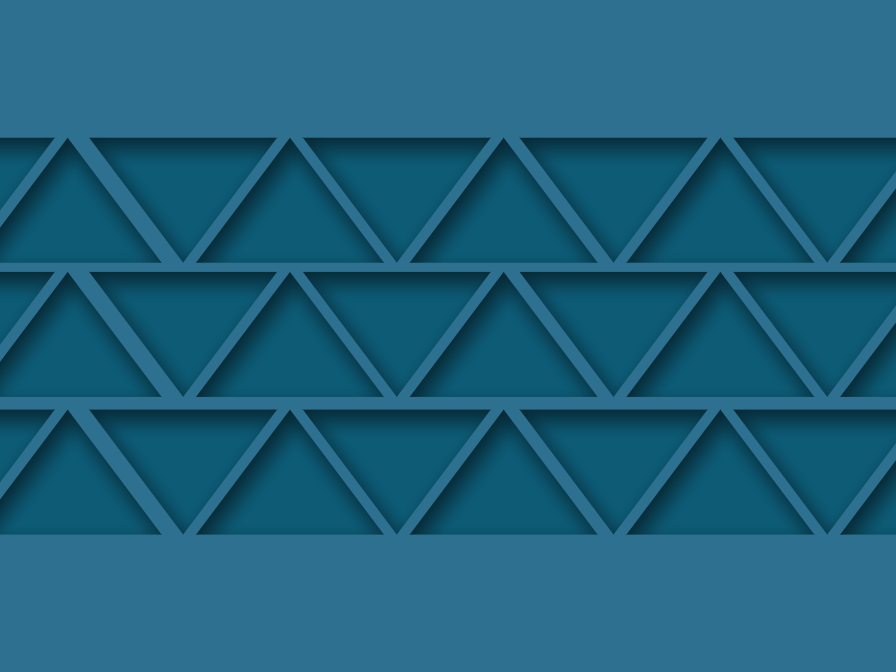
A Shadertoy shader for this background:

```glsl
// Three bands of alternating up and down triangles cut into a flat blue sheet.
// Each cut-out is a three-sided distance function; its inner shadow is the same
// shape, shifted away from an upper-left light and softened.

const vec3 SHEET = vec3(0.180, 0.440, 0.563);
const vec3 FLOOR = vec3(0.050, 0.355, 0.460);

const vec2 TRI_SIZE = vec2(0.1398, 0.1860);        // half base, height
const vec2 SHADOW_SHIFT = vec2(0.0087, -0.0150);
const float SHADOW_BLUR = 0.0315;
const float SHADOW_STRENGTH = 0.60;
const int ROWS = 3;

// Signed distances to base, right and left side; positive inside.
vec3 triangleSides(vec2 p, vec2 size) {
    float halfHeight = 0.5 * size.y;
    vec2 normal = normalize(size.yx);
    vec2 fromApex = vec2(0.0, halfHeight) - p;
    return vec3(p.y + halfHeight,
                dot(fromApex, normal),
                dot(fromApex, vec2(-normal.x, normal.y)));
}

float minSide(vec3 sides) {
    return min(sides.x, min(sides.y, sides.z));
}

// Soft light reaching the floor through the shifted opening.
float softOpening(vec3 sides, float blur) {
    vec3 lit = smoothstep(vec3(-blur), vec3(blur), sides);
    return lit.x * lit.y * lit.z;
}

// Even pitch, with two wider bars after the first and fifth triangles.
float columnCenter(float column) {
    return 0.1007 + 0.1590 * column
         + 0.0128 * step(0.5, column) + 0.0045 * step(4.5, column);
}

// Middle height of a band; the lower gap is slightly wider.
float rowCenter(float row, float height) {
    return 0.7951 - 0.5 * height - 0.1997 * row - 0.0052 * step(1.5, row);
}

void mainImage(out vec4 fragColor, in vec2 fragCoord) {
    vec2 p = fragCoord / iResolution.y;
    float edge = 0.6 / iResolution.y;
    int lastColumn = int(ceil(iResolution.x / iResolution.y / 0.1590));
    vec3 color = SHEET;

    for (int row = 0; row < ROWS; row++) {
        float centerY = rowCenter(float(row), TRI_SIZE.y);
        for (int column = -1; column <= lastColumn; column++) {
            // Even columns point up, odd ones down
            vec2 flip = vec2(1.0, (column & 1) == 0 ? 1.0 : -1.0);
            vec2 local = p - vec2(columnCenter(float(column)), centerY);

            vec3 sides = triangleSides(local * flip, TRI_SIZE);
            float cutout = smoothstep(-edge, edge, minSide(sides));

            // Inner shadow
            vec3 shifted = triangleSides((local - SHADOW_SHIFT) * flip, TRI_SIZE);
            float shadow = 1.0 - softOpening(shifted, SHADOW_BLUR);
            vec3 shaded = FLOOR * (1.0 - SHADOW_STRENGTH * shadow);
            color = mix(color, shaded, cutout);
        }
    }

    fragColor = vec4(color, 1.0);
}
```
